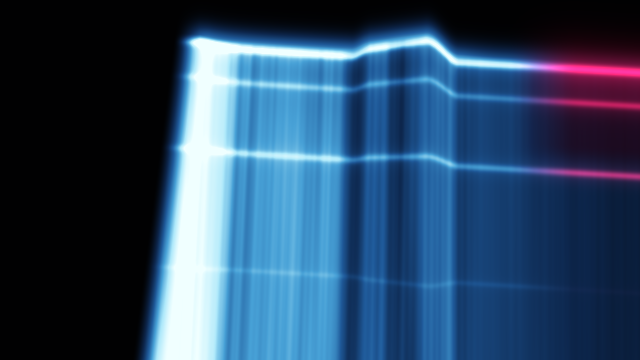
Reproduce this background procedurally as a WebGL 2 fragment shader.

```glsl
#version 300 es
precision highp float;
// A glowing blue curtain of light with a bright left edge, bent ridges and a crimson tail.

#define CORNER vec2(0.556, 0.884)  // upper left corner, in canvas heights
#define EDGE_SLANT 0.13            // lean of the bright left edge
#define FAN_SLANT 0.055            // lean of the leftmost streaks
#define FAN_WIDTH 0.70             // distance over which streaks become upright
#define RIDGE_FALL 0.058           // downward slope of the ridges
#define STREAK_AMOUNT 0.55
#define HALO_SIZE 0.048
#define CRIMSON vec3(1.0, 0.10, 0.32)

uniform vec2 u_resolution;
out vec4 fragColor;

// Per ridge: height, bend, brightness, thickness
const vec4 RIDGES[4] = vec4[4](
    vec4(0.861, 1.00, 2.7, 0.012),
    vec4(0.767, 0.75, 0.9, 0.010),
    vec4(0.572, 0.40, 1.1, 0.010),
    vec4(0.248, -0.25, 0.25, 0.008));

vec2 hashGradient(vec2 cell) {
    float angle = 6.2832 * fract(sin(dot(cell, vec2(127.1, 311.7))) * 43758.5);
    return vec2(cos(angle), sin(angle));
}

float gradientNoise(vec2 p) {
    vec2 i = floor(p), f = fract(p);
    vec2 u = f * f * f * (f * (f * 6.0 - 15.0) + 10.0);
    vec2 o = vec2(1.0, 0.0);
    float low = mix(dot(hashGradient(i), f), dot(hashGradient(i + o), f - o), u.x);
    float high = mix(dot(hashGradient(i + o.yx), f - o.yx),
                     dot(hashGradient(i + o.xx), f - o.xx), u.x);
    return mix(low, high, u.y);
}

float bell(float x, float width) {
    return exp(-x * x / (width * width));
}

// Soft band that is 1 between a and b
float band(float x, float a, float b, float soft) {
    return smoothstep(a - soft, a + soft, x) - smoothstep(b - soft, b + soft, x);
}

// Height of a ridge: a falling line with a raised fold
float ridgeHeight(float x, vec4 ridge) {
    float fold = smoothstep(0.975, 1.03, x) * (1.0 - smoothstep(1.18, 1.275, x));
    float lift = fold * (0.022 + 0.2 * max(x - 1.02, 0.0));
    float corner = 0.014 * exp(-max(x - CORNER.x, 0.0) / 0.06);
    return ridge.x - RIDGE_FALL * (x - 0.694) + ridge.y * (lift + corner);
}

// Streak coordinate: x as it would be at the top of the fan
float fanCoordinate(vec2 p) {
    float lean = FAN_SLANT * (p.y - CORNER.y);
    float s = (p.x - lean * (1.0 + CORNER.x / FAN_WIDTH)) / (1.0 - lean / FAN_WIDTH);
    return s > CORNER.x + FAN_WIDTH ? p.x : s;
}

// Brightness of the curtain across its folds
float curtainTone(float s, float y) {
    float tone = mix(2.95, 1.55, smoothstep(0.92, 1.0, s));
    tone += 2.1 * (1.0 - smoothstep(0.59, 0.68, s));
    tone -= 0.35 * bell(s - 0.675, 0.014) + 0.25 * bell(s - 0.71, 0.008);
    tone -= 0.45 * bell(s - 0.99, 0.014);
    tone += 0.5 * band(s, 1.02, 1.08, 0.015) - 0.2 * band(s, 1.09, 1.16, 0.015);
    tone += 0.65 * band(s, 1.175, 1.262, 0.012);
    tone -= 0.75 * smoothstep(1.28, 1.75, s);
    tone -= 0.35 * smoothstep(0.55, 0.85, y) * band(s, 0.72, 0.98, 0.05);
    float streaks = gradientNoise(vec2(s * 26.0, y * 0.7))
                  + 0.6 * gradientNoise(vec2(s * 75.0 + 9.0, y * 0.5));
    return tone + STREAK_AMOUNT * streaks * mix(1.0, 0.25, smoothstep(1.24, 1.35, s));
}

// Black, navy, blue, sky, ice and white at tones 0 to 5
vec3 palette(float tone) {
    vec3 color = mix(vec3(0.004, 0.004, 0.008), vec3(0.05, 0.15, 0.30), clamp(tone, 0.0, 1.0));
    color = mix(color, vec3(0.12, 0.35, 0.60), clamp(tone - 1.0, 0.0, 1.0));
    color = mix(color, vec3(0.28, 0.63, 0.84), clamp(tone - 2.0, 0.0, 1.0));
    color = mix(color, vec3(0.68, 0.91, 0.98), clamp(tone - 3.0, 0.0, 1.0));
    return mix(color, vec3(0.94, 1.0, 1.0), clamp(tone - 4.0, 0.0, 1.0));
}

void main() {
    vec2 p = gl_FragCoord.xy / u_resolution.y;
    float edge = p.x - CORNER.x - EDGE_SLANT * (p.y - CORNER.y);
    float inside = smoothstep(-0.075, 0.025, edge);
    float above = p.y - ridgeHeight(p.x, RIDGES[0]);
    float red = smoothstep(1.40, 1.62, p.x);

    // Curtain, darkened where the crimson haze hangs
    float tone = curtainTone(fanCoordinate(p), p.y);
    float haze = red * smoothstep(-0.01, 0.08, p.y - ridgeHeight(p.x, RIDGES[2]));
    tone = tone * (1.0 - 0.65 * haze) * (1.0 - smoothstep(-0.005, 0.022, above));

    // Halo over the top ridge
    float halo = mix(2.3, 1.5, smoothstep(1.2, 1.4, p.x)) * (1.0 - 0.8 * red);
    tone += halo * bell(above, HALO_SIZE) * smoothstep(0.0, 0.02, above);

    // Ridges shift from blue light to crimson
    float crimson = 0.0;
    for (int i = 0; i < 4; i++) {
        float d = p.y - ridgeHeight(p.x, RIDGES[i]);
        float line = bell(d, RIDGES[i].w) + 0.2 * bell(d, 3.0 * RIDGES[i].w);
        tone += RIDGES[i].z * line * (1.0 - 0.85 * red);
        crimson += min(RIDGES[i].z * 0.6, 1.0) * line * red * (i == 3 ? 0.1 : 1.0);
    }

    vec3 color = palette(tone * inside) + CRIMSON * crimson * 0.85;
    color += vec3(0.24, 0.01, 0.07) * red * bell(above + 0.01, 0.09);
    color += vec3(0.09, 0.0, 0.04) * haze * (1.0 - smoothstep(-0.02, 0.08, above));
    fragColor = vec4(min(color, 1.0), 1.0);
}
```
